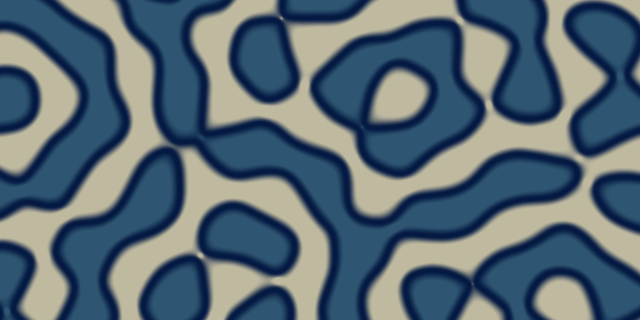
A WebGL 1 fragment shader for this pattern:

```glsl
precision highp float;
// Labyrinth of blue worms and blobs with navy rims on a sand ground.
// Random plane waves of one wavelength are levelled in amplitude, sharpened by
// an inhibiting ring, and turned into a phase that acts as an edge distance.

uniform vec2 u_resolution;

const float PI = 3.14159265;
const int WAVES = 18;
const int RING_TAPS = 12;

const vec3 SAND = vec3(0.75, 0.73, 0.625);
const vec3 NAVY = vec3(0.015, 0.10, 0.26);
const vec3 BLUE = vec3(0.18, 0.335, 0.445);

float hash(float n) {
  return fract(sin(n * 12.9898) * 43758.5453);
}

// Sum of plane waves: x = value, yz = gradient divided by the wave number.
vec3 waveField(vec2 p, float waveNumber, float seed) {
  vec3 total = vec3(0.0);
  for (int i = 0; i < WAVES; i++) {
    float n = float(i) + seed;
    float angle = PI * (float(i) + hash(n)) / float(WAVES);
    float stretch = 0.93 + 0.14 * hash(n + 37.3);
    vec2 dir = stretch * vec2(cos(angle), sin(angle));
    float phase = waveNumber * dot(dir, p) + 2.0 * PI * hash(n + 71.9);
    total += vec3(cos(phase), -sin(phase) * dir);
  }
  return total / sqrt(0.5 * float(WAVES));
}

// Evens out the local amplitude so that all bands are equally strong.
vec3 levelled(vec3 field, float softness) {
  return field / sqrt(dot(field, field) + softness * softness);
}

// Subtracts the mean on a surrounding ring: short-range growth, long-range decay.
vec3 inhibited(vec2 p, float wavelength, float strength, float seed) {
  float waveNumber = 2.0 * PI / wavelength;
  vec3 ring = vec3(0.0);
  for (int i = 0; i < RING_TAPS; i++) {
    float a = 2.0 * PI * float(i) / float(RING_TAPS);
    vec2 tap = p + 0.6 * wavelength * vec2(cos(a), sin(a));
    ring += levelled(waveField(tap, waveNumber, seed), 0.4);
  }
  vec3 centre = levelled(waveField(p, waveNumber, seed), 0.4);
  return centre - strength * ring / float(RING_TAPS);
}

// Approximate signed distance to the outline, positive inside the blue.
float edgeDistance(vec3 field, float wavelength, float bias) {
  float slope = sqrt(dot(field.yz, field.yz) + 0.06);
  return (atan(field.x, slope) + bias) * wavelength / (2.0 * PI);
}

// Soft step centred on an edge.
float softStep(float edge, float width, float x) {
  return smoothstep(edge - 0.5 * width, edge + 0.5 * width, x);
}

void main() {
  vec2 p = gl_FragCoord.xy / u_resolution.y;
  float wavelength = 0.26;

  vec3 field = inhibited(p, wavelength, 1.0, 5.0);
  float d = edgeDistance(field, wavelength, 0.36);

  // Sand outside, navy rim, blue core.
  vec3 color = mix(SAND, NAVY, softStep(0.0, 0.027, d));
  color = mix(color, BLUE, softStep(0.030, 0.025, d));
  gl_FragColor = vec4(color, 1.0);
}
```
